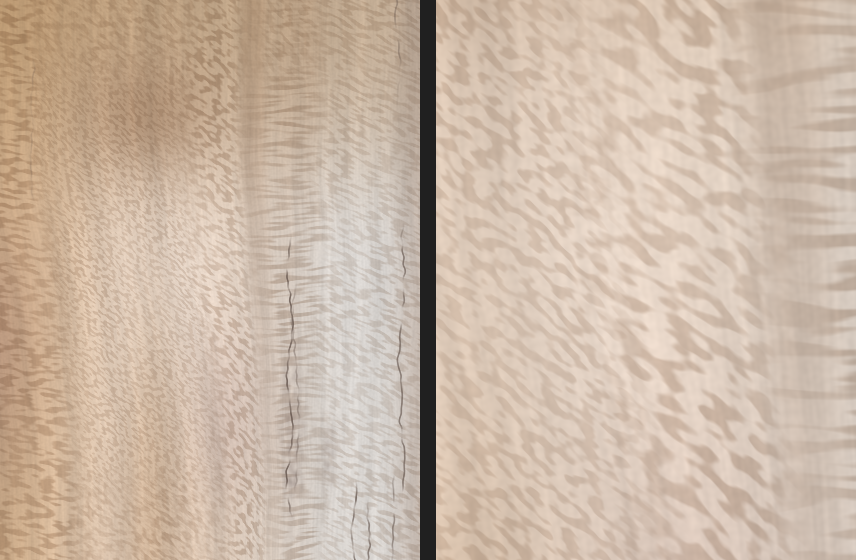
Left: the whole. Right: its middle third, enlarged.
Write a WebGL 2 fragment shader that draws this texture.

```glsl
#version 300 es
precision highp float;
// Quarter-sawn wood with ray flecks: vertical lanes of sheared, stretched noise
// are thresholded into flecks and laid over a soft warm-to-cool base colour.
// Fibres, stains and thin wandering dark lines finish the board.
uniform vec2 u_resolution;
out vec4 fragColor;

vec2 hashGradient(vec2 cell) {
    vec3 h = fract(cell.xyx * vec3(0.1031, 0.1030, 0.0973));
    h += dot(h, h.yzx + 33.33);
    float angle = 6.2832 * fract((h.x + h.y) * h.z);
    return vec2(cos(angle), sin(angle));
}

// Gradient noise, roughly -0.7 to 0.7
float noise(vec2 p) {
    vec2 i = floor(p), f = fract(p);
    vec2 w = f * f * f * (f * (f * 6.0 - 15.0) + 10.0);
    vec2 e = vec2(1.0, 0.0);
    float low = mix(dot(hashGradient(i), f), dot(hashGradient(i + e), f - e), w.x);
    float high = mix(dot(hashGradient(i + e.yx), f - e.yx),
                     dot(hashGradient(i + 1.0), f - 1.0), w.x);
    return mix(low, high, w.y);
}

// Fleck coverage: frequency sets the size, slope tilts the long axis
float flecks(vec2 p, vec2 frequency, float slope) {
    p.y -= slope * p.x;
    float n = noise(p * frequency) + 0.25 * noise(p * frequency * 1.9 + 17.0);
    return smoothstep(-0.10, 0.24, n);
}

float band(float a, float b, float soft, float x) {
    return smoothstep(a - soft, a + soft, x) * (1.0 - smoothstep(b - soft, b + soft, x));
}

float spot(vec2 p, vec2 centre, vec2 radius) {
    vec2 d = (p - centre) / radius;
    return exp(-dot(d, d));
}

// Slow lighting and tint across the board
vec3 baseColour(vec2 p) {
    float top = smoothstep(0.70, 1.36, p.y);
    vec3 c = vec3(0.835, 0.755, 0.68);
    c = mix(c, vec3(0.825, 0.81, 0.795), smoothstep(0.42, 0.85, p.x) * (1.0 - 0.7 * top));
    c = mix(c, vec3(0.78, 0.65, 0.51), 0.85 * (1.0 - smoothstep(0.0, 0.32, p.x)));
    c = mix(c, mix(vec3(0.70, 0.57, 0.42), vec3(0.71, 0.63, 0.54), p.x), 0.85 * top);
    c = mix(c, vec3(0.87, 0.82, 0.78), 0.7 * spot(p, vec2(0.43, 0.62), vec2(0.16, 0.32)));
    c = mix(c, vec3(0.62, 0.49, 0.38), 0.6 * spot(p, vec2(0.35, 1.06), vec2(0.15, 0.14)));
    c = mix(c, vec3(0.66, 0.53, 0.45), 0.7 * spot(p, vec2(-0.02, 0.50), vec2(0.11, 0.28)));
    c = mix(c, vec3(0.74, 0.66, 0.63), 0.5 * spot(p, vec2(0.54, 0.33), vec2(0.10, 0.22)));
    c = mix(c, vec3(0.74, 0.62, 0.50), 0.5 * spot(p, vec2(0.36, 0.10), vec2(0.07, 0.50)));
    c = mix(c, vec3(0.66, 0.59, 0.54), 0.6 * smoothstep(0.90, 1.02, p.x));
    return c;
}

// Blend of fleck patterns, one for each lane of the grain
float rayFigure(vec2 g) {
    vec2 q = g + vec2(0.0, 0.012 * noise(g * 7.0));
    float fine = 0.75 * flecks(q, vec2(80.0, 112.0), -0.65);
    float coarse = flecks(q + 3.0, vec2(46.0, 76.0), -0.55);
    float strip = flecks(q + 5.0, vec2(27.0, 80.0), -0.15);
    float streaks = flecks(q + 7.0, vec2(11.0, 92.0), 0.03);
    float slanted = 0.7 * flecks(q + 9.0, vec2(32.0, 88.0), -0.42);
    float ends = max(smoothstep(1.05, 1.25, g.y), 1.0 - smoothstep(0.08, 0.30, g.y));
    float m = mix(fine, coarse, max(0.65 * ends, smoothstep(0.39, 0.48, g.x)));
    m = mix(strip, m, smoothstep(0.05, 0.13, g.x));
    m = mix(m, mix(streaks, coarse, 0.6 * smoothstep(1.08, 1.22, g.y)),
            smoothstep(0.54, 0.60, g.x));
    m = mix(m, slanted, smoothstep(0.73, 0.80, g.x + 0.06 * noise(g * 5.0)));
    float quiet = band(0.565, 0.625, 0.015, g.x);
    return m * (1.0 - 0.5 * quiet) * (0.9 + 0.5 * noise(g * vec2(9.0, 4.0)));
}

// Thin dark lines: x, lower end, upper end, strength
float darkLines(vec2 p) {
    vec4 lines[8] = vec4[8](
        vec4(0.690, 0.12, 0.75, 0.75), vec4(0.704, 0.06, 0.64, 0.35),
        vec4(0.957, 0.10, 0.78, 0.60), vec4(0.845, -0.1, 0.17, 0.80),
        vec4(0.880, -0.1, 0.13, 0.60), vec4(0.935, -0.1, 0.22, 0.50),
        vec4(0.945, 1.06, 1.40, 0.35), vec4(0.075, 0.85, 1.18, 0.20));
    float ink = 0.0;
    for (int i = 0; i < 8; i++) {
        float seed = float(i) * 7.3;
        float x = lines[i].x + 0.018 * noise(vec2(p.y * 8.0, seed))
                + 0.006 * noise(vec2(p.y * 45.0, seed + 2.0));
        float core = 1.0 - smoothstep(0.0005, 0.0034, abs(p.x - x));
        float broken = smoothstep(-0.4, 0.2, noise(vec2(p.y * 22.0, seed + 4.0)));
        ink = max(ink, core * broken * lines[i].w * band(lines[i].y, lines[i].z, 0.03, p.y));
    }
    return ink;
}

void main() {
    vec2 p = gl_FragCoord.xy / u_resolution.x;
    // Grain coordinates: lanes drift to the right towards the bottom
    float drift = 0.10 * (1.0 - smoothstep(0.1, 1.1, p.y)) * (1.0 - smoothstep(0.52, 0.78, p.x));
    vec2 g = vec2(p.x - drift + 0.016 * noise(vec2(p.x * 3.0, p.y * 4.0)), p.y);

    vec3 colour = baseColour(p);
    colour *= mix(vec3(1.04), vec3(0.915, 0.88, 0.85), rayFigure(g));

    // Broad growth bands, fine fibres and faint speckle
    float tanLane = band(0.57, 0.63, 0.02, g.x) + 0.5 * band(0.65, 0.76, 0.03, g.x);
    colour *= 1.0 - vec3(0.06, 0.085, 0.105) * tanLane * (0.35 + 0.65 * smoothstep(0.3, 1.0, p.y));
    colour *= 1.0 + 0.08 * noise(g * vec2(18.0, 0.9)) + 0.05 * noise(g * vec2(75.0, 2.5));
    colour *= 1.0 + 0.035 * noise(g * vec2(190.0, 14.0)) + 0.03 * noise(p * 170.0);

    // Grey stains around the dark lines
    float stain = spot(p, vec2(0.695, 0.30), vec2(0.028, 0.22))
                + spot(p, vec2(0.70, 0.19), vec2(0.014, 0.025))
                + 0.8 * spot(p, vec2(0.785, 0.25), vec2(0.022, 0.07));
    stain *= 0.6 + 0.9 * noise(p * vec2(70.0, 40.0));
    colour = mix(colour, vec3(0.50, 0.44, 0.42), clamp(0.38 * stain, 0.0, 0.6));
    colour = mix(colour, vec3(0.36, 0.30, 0.27), darkLines(p));
    fragColor = vec4(clamp(colour, 0.0, 1.0), 1.0);
}
```
